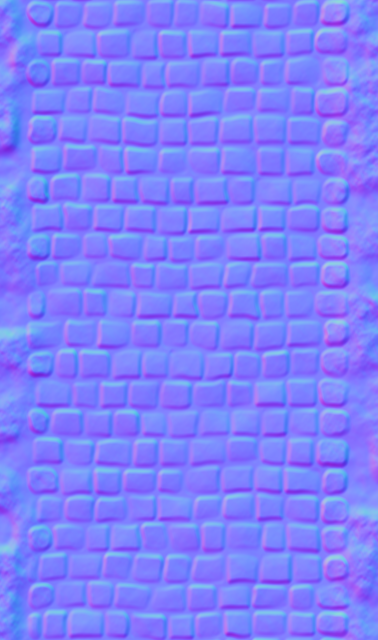
Reproduce this texture map procedurally as a WebGL 2 fragment shader.

```glsl
#version 300 es
precision highp float;

uniform vec2 u_resolution;
out vec4 fragColor;

const float ROWS = 22.0;

float hash(vec2 p) {
    vec3 q = fract(p.xyx * vec3(0.1031, 0.1030, 0.0973));
    q += dot(q, q.yzx + 33.33);
    return fract((q.x + q.y) * q.z);
}

float noise(vec2 p) {
    vec2 i = floor(p), f = fract(p);
    f = f * f * f * (f * (f * 6.0 - 15.0) + 10.0);
    return mix(mix(hash(i), hash(i + vec2(1, 0)), f.x),
               mix(hash(i + vec2(0, 1)), hash(i + vec2(1, 1)), f.x), f.y);
}

float fbm(vec2 p) {
    float sum = 0.0, amp = 0.58;
    for (int k = 0; k < 3; k++) {
        sum += amp * noise(p);
        p = mat2(1.6, 1.2, -1.2, 1.6) * p + 7.3;
        amp *= 0.4;
    }
    return sum;
}

float roundedBox(vec2 p, vec2 halfSize, float radius) {
    vec2 d = abs(p) - halfSize + radius;
    return length(max(d, 0.0)) + min(max(d.x, d.y), 0.0) - radius;
}

// Joint i of a row, as a fraction of the width; the outermost joints are the kerbs
float joint(float i, float row, float count) {
    if (i < 0.0) return 0.072;
    if (i > count) return 0.925;
    float odd = mod(row, 2.0);
    float start = 0.08 + 0.05 * odd + 0.025 * hash(vec2(row, 71.0));
    float jitter = 0.022 * (hash(vec2(i + 5.0, row * 3.0 + 11.0)) - 0.5);
    return mix(start, 0.842, i / count) + jitter;
}

// Relief height, measured in row heights
float height(vec2 p, float width) {
    float grain = fbm(p * 2.4) - 0.45;
    float coarse = fbm(p * 1.1 + 40.0);

    // Wavering courses and uneven stone outlines
    vec2 w = p;
    w.y += 0.2 * (noise(p * vec2(0.35, 0.5) + 9.0) - 0.5);
    w += 0.1 * (vec2(noise(p * 1.8 + 3.0), noise(p * 1.8 + 60.0)) - 0.5);
    float row = floor(w.y);
    float count = 9.0 - mod(row, 2.0) * step(0.45, hash(vec2(row, 23.0)));

    // Sandy joints over a gently heaving bed
    float relief = 0.02 * coarse + 0.1 * noise(p * 0.75 + 80.0);

    // Rough verges on both sides
    float x = p.x / width;
    float verge = smoothstep(0.36, 0.47, abs(x - 0.497));
    float clumps = smoothstep(0.2, 0.8, noise(p * vec2(0.9, 0.8) + 17.0));
    relief += verge * (0.22 * clumps + (0.03 + 0.15 * clumps) * grain + 0.18 * coarse);

    // Stones of this course
    for (float i = -1.0; i < 10.0; i++) {
        if (i > count) break;
        float left = joint(i, row, count) * width;
        float right = joint(i + 1.0, row, count) * width;
        vec2 id = vec2(i + 3.0, row + 31.0);
        float edge = (i < 0.0 || i >= count) ? 1.0 : 0.0;
        vec2 lean = vec2(hash(id), hash(id + 47.0)) - 0.5;
        vec2 halfSize = vec2((right - left) * 0.5 + 0.01, 0.49 + 0.015 * lean.x);
        vec2 d = w - vec2((left + right) * 0.5, row + 0.5 + 0.01 * lean.y);
        float radius = min(mix(0.21, 0.36, edge) + 0.08 * lean.y, halfSize.x);
        float sd = roundedBox(d, halfSize, radius);
        sd += (0.03 + 0.07 * edge) * grain;

        float wear = mix(0.5, 1.2, hash(id + 91.0));
        float rise = smoothstep(0.0, 0.18, -sd);
        float crown = 0.055 * wear + 0.032 - 0.15 * dot(d, d * vec2(0.5, 1.0));
        crown += dot(lean, d) * 0.16;
        crown += (0.035 + 0.05 * edge) * grain + 0.03 * edge;
        relief += rise * crown * smoothstep(0.1, 0.4, halfSize.x);
    }
    return relief;
}

void main() {
    vec2 p = gl_FragCoord.xy * ROWS / u_resolution.y;
    float width = ROWS * u_resolution.x / u_resolution.y;

    // Central differences give the slope
    vec2 e = vec2(0.06, 0.0);
    vec2 slope = vec2(height(p + e.xy, width) - height(p - e.xy, width),
                      height(p + e.yx, width) - height(p - e.yx, width)) / (2.0 * e.x);

    // Red rises to the left, green rises upward
    vec3 normal = normalize(vec3(slope.x * 0.6, -slope.y * 0.95, 1.0));
    fragColor = vec4(normal * 0.5 + 0.5, 1.0);
}
```
